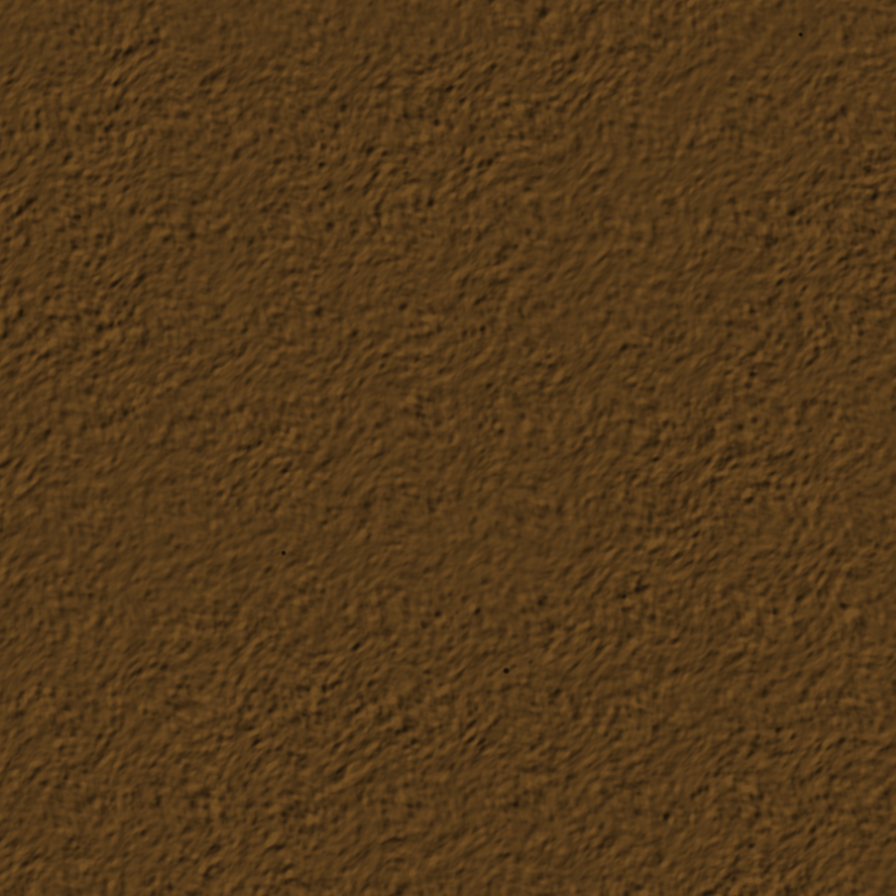
Give the GLSL for this texture, as a WebGL 2 fragment shader.

```glsl
#version 300 es
precision highp float;

#define BASE_COLOR vec3(0.335, 0.228, 0.100)
#define LIGHT_DIR vec2(-0.68, 0.73)
#define GRAIN_SCALE 70.0
#define CONTRAST 0.166
#define CAVITY 0.55
#define SHADOW_GAIN 1.08
#define HIGHLIGHT_GAIN 0.92
#define PATCH_DEPTH 0.28
#define CLUSTER_DEPTH 0.2
#define TONE_DRIFT 0.006
#define PIT_COUNT 3
#define PIT_RADIUS 0.0032

uniform vec2 u_resolution;
out vec4 fragColor;

vec3 hash3(vec2 p) {
    vec3 q = fract(vec3(p.xyx) * vec3(0.1031, 0.1030, 0.0973));
    q += dot(q, q.yxz + 33.33);
    return fract((q.xxy + q.yzz) * q.zyx);
}

// Smooth bumps and dents, one scattered in each cell: slope in xy, height in z
vec3 bumps(vec2 p) {
    vec2 cell = floor(p);
    vec3 sum = vec3(0.0);
    for (int y = -1; y <= 1; y++) {
        for (int x = -1; x <= 1; x++) {
            vec2 id = cell + vec2(x, y);
            vec3 rnd = hash3(id);
            vec2 d = p - id - rnd.xy;
            float falloff = max(1.0 - dot(d, d), 0.0);
            float weight = (rnd.z * 2.0 - 1.0) * falloff * falloff;
            sum += weight * vec3(-6.0 * d, falloff);
        }
    }
    return sum;
}

// Layered sines with bent axes: broad irregular patches, about -1 to 1
float patches(vec2 p) {
    p += 0.12 * sin(p.yx * vec2(9.0, 7.0) + vec2(1.3, 4.1));
    float v = sin(dot(p, vec2(7.0, -10.0)) + 0.8);
    v += 0.7 * sin(dot(p, vec2(13.0, 5.0)) + 2.6);
    v += 0.5 * sin(dot(p, vec2(-9.0, 21.0)) + 5.0);
    return v / 2.2;
}

// Relief: main grain, fine grain and faint grit on gently warped axes
vec3 relief(vec2 p) {
    vec2 g = p * GRAIN_SCALE;
    g += 0.3 * sin(g.yx * vec2(0.83, 0.71) + vec2(0.4, 2.2));
    vec3 surface = 0.52 * bumps(g + 37.0);
    surface += 0.74 * bumps(g * 1.75 + 71.0);
    surface += 0.25 * bumps(g * 2.9 + 113.0);
    return surface;
}

// Coverage of a few tiny dark pits
float pits(vec2 p, float pixel) {
    float cover = 0.0;
    for (int i = 0; i < PIT_COUNT; i++) {
        vec3 rnd = hash3(vec2(float(i) * 17.0 + 5.0, 29.0));
        float radius = PIT_RADIUS * mix(0.6, 1.0, rnd.z);
        float edge = pixel + 0.3 * radius;
        float dist = length(p - rnd.xy);
        cover = max(cover, 1.0 - smoothstep(radius - edge, radius + edge, dist));
    }
    return cover;
}

void main() {
    float pixel = 1.0 / min(u_resolution.x, u_resolution.y);
    vec2 uv = gl_FragCoord.xy * pixel;

    // Roughness varies in broad patches and in smaller clusters
    float roughness = 1.0 + PATCH_DEPTH * patches(uv);
    roughness += CLUSTER_DEPTH * patches(uv * 4.3 + 1.9);

    // Light from the upper left, with darker hollows
    vec3 surface = relief(uv);
    float lit = CAVITY * surface.z - dot(surface.xy, normalize(LIGHT_DIR));
    lit *= roughness;
    float shade = CONTRAST * lit * (lit > 0.0 ? HIGHLIGHT_GAIN : SHADOW_GAIN);
    shade = clamp(shade, -0.6, 0.32);

    // Slow drift of tone and dark pits
    float tone = 1.0 + shade + TONE_DRIFT * patches(uv.yx * 0.8 + 3.7);
    vec3 color = BASE_COLOR * tone;
    color *= 1.0 - 0.75 * pits(uv, pixel);

    fragColor = vec4(color, 1.0);
}
```
